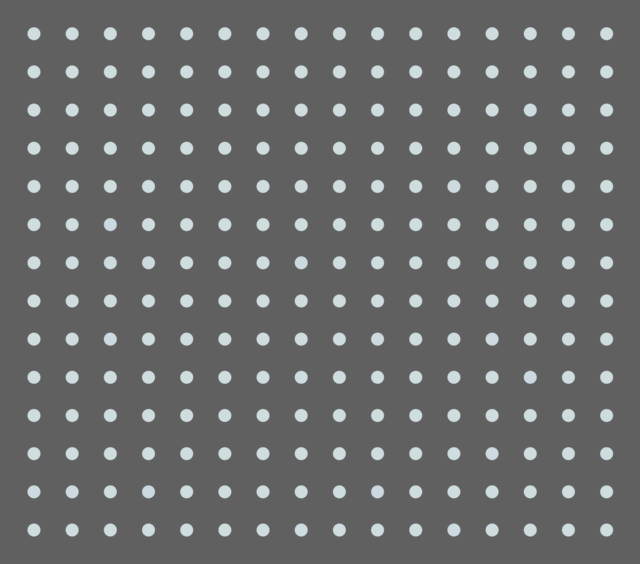
Write a WebGL 2 fragment shader that draws this pattern.

```glsl
#version 300 es
precision highp float;
// A square grid of 16 by 14 pale round dots on plain dark grey.
// Each point finds its nearest grid node, clamped to the grid, and the
// distance to that node gives a softly edged disc with a slight tint shift.

uniform vec2 u_resolution;
out vec4 fragColor;

// Lengths are fractions of the canvas width.
const vec2 GRID_COUNT = vec2(16.0, 14.0);
const vec2 FIRST_DOT = vec2(0.0531, 0.0531);
const float PITCH = 0.05965;
const float DOT_RADIUS = 0.0101;
const float EDGE_SOFTNESS = 0.0014;

const vec3 GROUND_GREY = vec3(0.378);
const vec3 DOT_PALE = vec3(0.81, 0.868, 0.874);
const vec3 DOT_BLUISH = vec3(0.795, 0.845, 0.88);

float hash(vec2 p) {
  vec3 q = fract(vec3(p.xyx) * 0.1031);
  q += dot(q, q.yzx + 33.33);
  return fract((q.x + q.y) * q.z);
}

// Index of the closest dot, kept inside the grid.
vec2 nearestDot(vec2 p, vec2 origin, float pitch, vec2 count) {
  return clamp(round((p - origin) / pitch), vec2(0.0), count - 1.0);
}

// Coverage of a disc with a soft rim.
float disc(vec2 p, float radius, float softness) {
  return 1.0 - smoothstep(-softness, softness, length(p) - radius);
}

// Most dots share one colour; a few lean towards blue.
vec3 dotColour(vec2 index) {
  return mix(DOT_PALE, DOT_BLUISH, 0.7 * smoothstep(0.85, 1.0, hash(index + 1.0)));
}

void main() {
  vec2 p = gl_FragCoord.xy / u_resolution.x;
  float softness = max(EDGE_SOFTNESS, 0.7 / u_resolution.x);

  vec2 index = nearestDot(p, FIRST_DOT, PITCH, GRID_COUNT);
  vec2 centre = FIRST_DOT + index * PITCH;
  float coverage = disc(p - centre, DOT_RADIUS, softness);

  fragColor = vec4(mix(GROUND_GREY, dotColour(index), coverage), 1.0);
}
```
